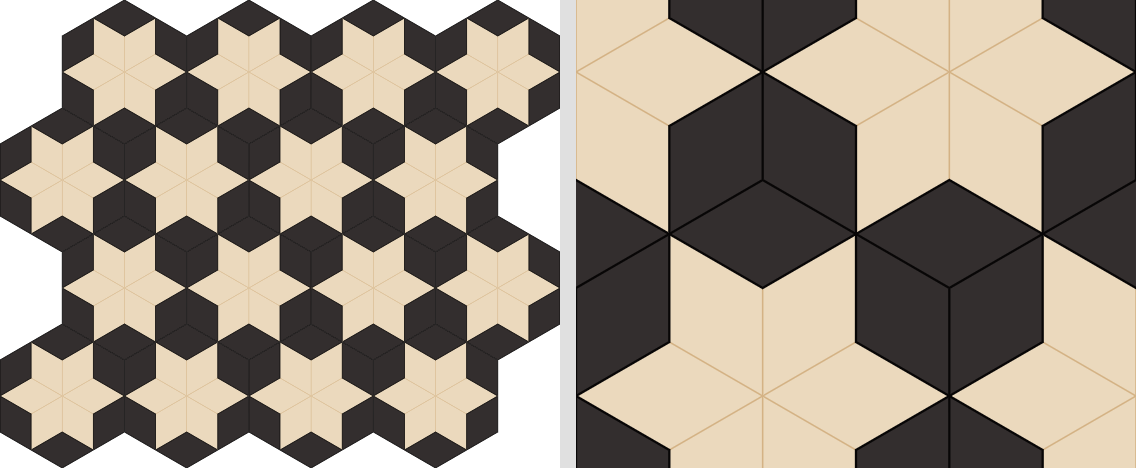
Left, the full canvas; right, a detail of the centre.
Give the GLSL for this pattern, as a WebGL 2 fragment shader.

```glsl
#version 300 es
precision highp float;
// Tiling of hexagons, four rows of four, each holding a six-pointed star of pale
// rhombi with dark rhombi in its corners. The nearest cell is folded into a
// 30 degree wedge, where star edge, cell edge and spoke are straight lines.

uniform vec2 u_resolution;
out vec4 fragColor;

// Lengths are in cell widths.
const int ROWS = 4;
const int COLUMNS = 4;
const float OUTLINE_WIDTH = 0.0062;
const float SPOKE_WIDTH = 0.0042;

const vec3 BACKGROUND = vec3(1.0);
const vec3 DARK = vec3(0.20, 0.18, 0.18);
const vec3 CREAM = vec3(0.92, 0.85, 0.74);
const vec3 OUTLINE = vec3(0.03, 0.025, 0.025);
const vec3 SPOKE = vec3(0.83, 0.70, 0.52);

const float SECTOR = radians(60.0);
const float HEX_RADIUS = inversesqrt(3.0);
const vec2 WEDGE_NORMAL = vec2(0.5, 0.8660254);

// Offset from the nearest cell centre; odd rows shift by half a cell.
vec2 nearestCell(vec2 p) {
    vec2 nearest = vec2(100.0);
    for (int row = 0; row < ROWS; row++) {
        for (int column = 0; column < COLUMNS; column++) {
            vec2 center = vec2(float(column) + 0.5 + 0.5 * float(row % 2),
                               HEX_RADIUS * (1.0 + 1.5 * float(row)));
            vec2 offset = p - center;
            if (dot(offset, offset) < dot(nearest, nearest)) nearest = offset;
        }
    }
    return nearest;
}

// Mirror all twelve wedges onto the one between 0 and 30 degrees.
vec2 foldWedge(vec2 q) {
    float angle = atan(q.y, q.x + (q == vec2(0.0) ? 1e-6 : 0.0));
    angle = abs(mod(angle + 0.5 * SECTOR, SECTOR) - 0.5 * SECTOR);
    return length(q) * vec2(cos(angle), sin(angle));
}

// Pixel coverage inside a signed distance.
float fill(float d, float pixel) {
    return clamp(0.5 - d / pixel, 0.0, 1.0);
}

// Pixel coverage of a line, also right for lines thinner than a pixel.
float stroke(float d, float width, float pixel) {
    float high = min(d + 0.5 * pixel, 0.5 * width);
    float low = max(d - 0.5 * pixel, -0.5 * width);
    return clamp((high - low) / pixel, 0.0, 1.0);
}

void main() {
    // Fit the whole block of cells to the canvas.
    vec2 extent = vec2(float(COLUMNS) + 0.5,
                       HEX_RADIUS * (1.5 * float(ROWS) + 0.5));
    vec2 p = gl_FragCoord.xy / u_resolution * extent;
    float pixel = extent.x / u_resolution.x;

    vec2 wedge = foldWedge(nearestCell(p));
    float hexEdge = wedge.x - 0.5;
    float starEdge = dot(wedge, WEDGE_NORMAL) - 0.25;
    float spoke = dot(wedge, vec2(WEDGE_NORMAL.x, -WEDGE_NORMAL.y));

    // Star with its faint spokes
    vec3 star = mix(CREAM, SPOKE, stroke(spoke, SPOKE_WIDTH, pixel));

    // Cell: dark corners, then the star
    vec3 cell = mix(DARK, star, fill(starEdge, pixel));
    vec3 color = mix(BACKGROUND, cell, fill(hexEdge, pixel));

    // Outlines of the dark rhombi
    float starLine = stroke(starEdge, OUTLINE_WIDTH, pixel) * fill(hexEdge, pixel);
    float hexLine = stroke(hexEdge, OUTLINE_WIDTH, pixel);
    color = mix(color, OUTLINE, max(starLine, hexLine));

    fragColor = vec4(color, 1.0);
}
```
